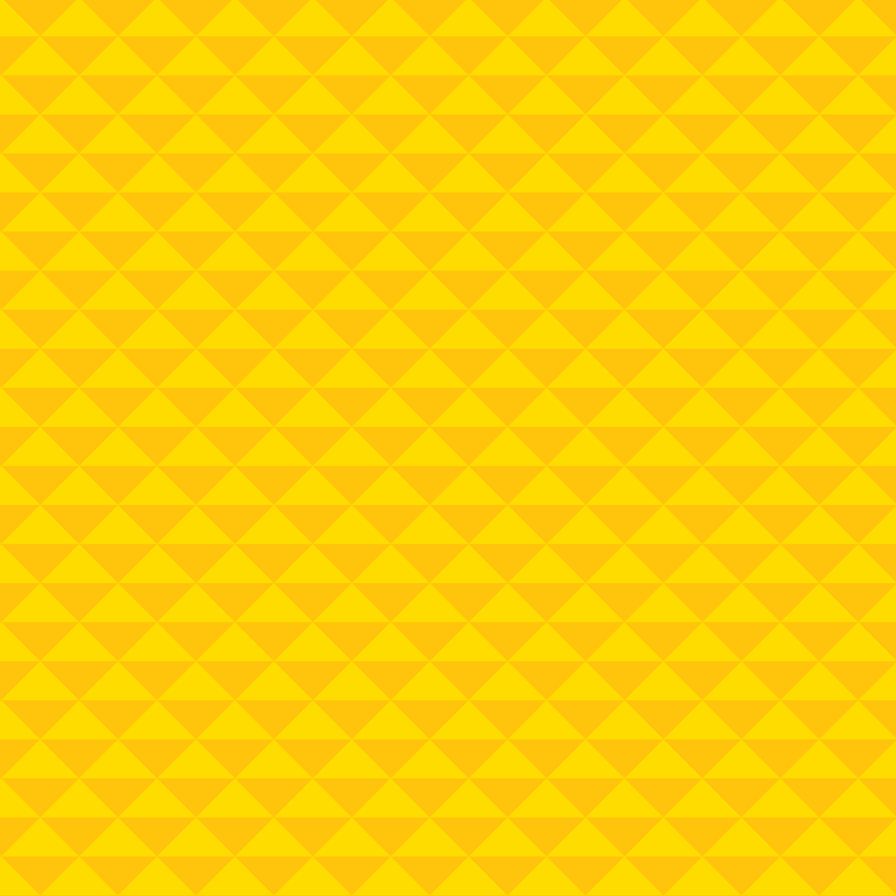
Write a WebGL 2 fragment shader that draws this pattern.

```glsl
#version 300 es
precision highp float;
// Rows of upright yellow triangles on amber, each row shifted by half a triangle.
// Each point is folded into one cell, then a signed distance to the
// triangle's edges blends the two flat colours.

uniform vec2 u_resolution;
out vec4 fragColor;

const vec3 YELLOW = vec3(1.0, 0.863, 0.0);
const vec3 AMBER = vec3(1.0, 0.769, 0.045);
const vec2 REPEATS = vec2(11.5, 22.94);    // triangles across, rows down
const vec2 ORIGIN = vec2(0.0013, 0.0005);  // base centre of the first triangle
const float EDGE_SOFTNESS = 0.0019;        // full width of the colour blend

// Signed distance to the yellow triangles, positive inside them.
float triangleRows(vec2 p) {
    vec2 cell = 1.0 / REPEATS;
    float halfBase = 0.5 * cell.x;
    float row = floor(p.y / cell.y);
    float height = p.y - row * cell.y;

    // Odd rows slide by half a base, so apexes meet base corners.
    float column = p.x / cell.x + 0.5 * mod(row, 2.0);
    float side = abs(fract(column + 0.5) - 0.5) * cell.x;

    // Slanted sides, then the base below and the next row's base above.
    vec2 normal = normalize(vec2(cell.y, halfBase));
    float slant = dot(normal, vec2(halfBase - side, -height));
    return max(min(slant, height), height - cell.y);
}

void main() {
    vec2 p = gl_FragCoord.xy / u_resolution.y - ORIGIN;

    // Keep the blend at least one pixel wide at small sizes.
    float blend = 0.5 * max(EDGE_SOFTNESS, 1.0 / u_resolution.y);
    float coverage = smoothstep(-blend, blend, triangleRows(p));
    fragColor = vec4(mix(AMBER, YELLOW, coverage), 1.0);
}
```
